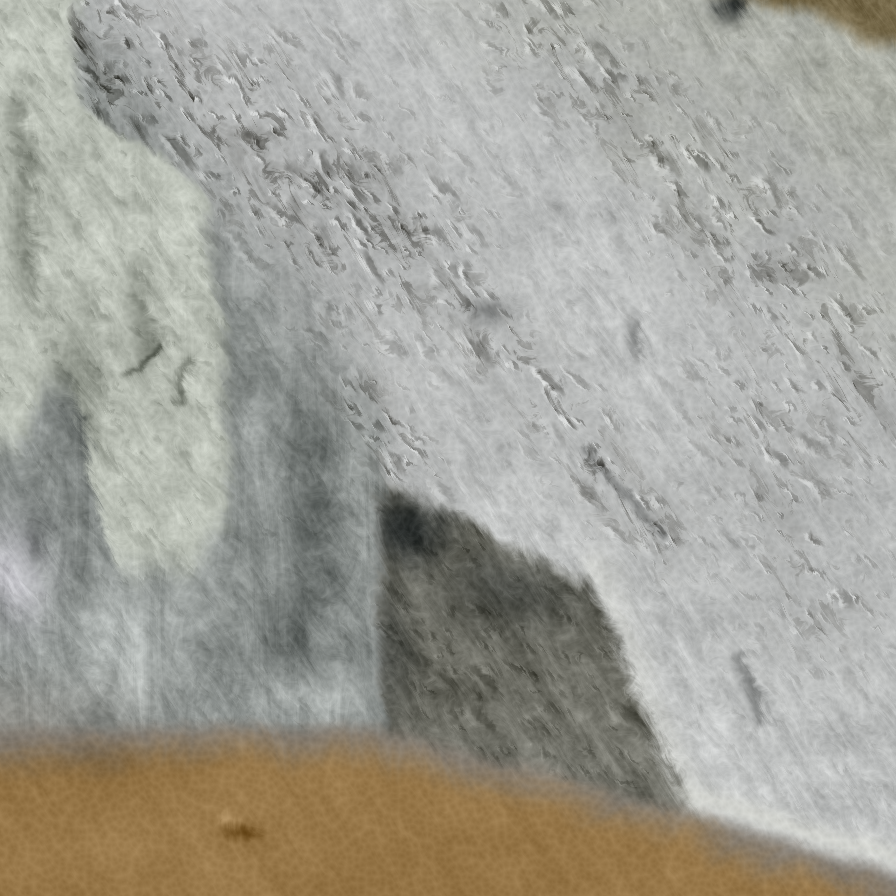
A WebGL 1 fragment shader for this texture:

```glsl
precision highp float;
uniform vec2 u_resolution;

#define ROCK vec3(0.74, 0.748, 0.745)
#define MOSS vec3(0.675, 0.685, 0.65)
#define ICE vec3(0.735, 0.755, 0.715)
#define SLATE vec3(0.55, 0.57, 0.56)
#define CAVE vec3(0.43, 0.43, 0.395)
#define SHADOW vec3(0.16, 0.175, 0.17)
#define EARTH vec3(0.585, 0.46, 0.28)
#define SILT vec3(0.52, 0.49, 0.45)
#define RIM vec3(0.84, 0.845, 0.82)
#define ROUGH 0.075
#define GRIT 0.06
#define GRAIN 0.06

vec2 hash2(vec2 c) {
  vec3 q = fract(c.xyx * vec3(0.1031, 0.103, 0.0973));
  q += dot(q, q.yzx + 33.33);
  return fract((q.xx + q.yz) * q.zy);
}

// Layered, warped sines in about -1..1
float waves(vec2 p) {
  float sum = 0.0, amp = 0.55;
  for (int i = 0; i < 6; i++) {
    p = mat2(0.8, 0.6, -0.6, 0.8) * p * 1.75 + vec2(3.1, 1.7);
    p += 0.6 * sin(p.yx * 1.3);
    sum += amp * sin(p.x) * cos(p.y);
    amp *= 0.7;
  }
  return sum;
}

// Cellular chips: x is shade, y is the lit side, z is fine speckle
vec3 chips(vec2 p) {
  vec2 id = floor(p);
  vec3 res = vec3(0.0, 0.0, 1.0);
  for (int j = -1; j <= 1; j++)
    for (int i = -1; i <= 1; i++) {
      vec2 c = id + vec2(float(i), float(j));
      vec2 h = hash2(c), q = p - c - h;
      res.z = min(res.z, length(q));
      q.x += q.y * h.y;
      float s = mix(0.1, 0.28, h.x);
      float dark = 1.0 - smoothstep(0.3, 1.0, length(q / vec2(s, s * 2.0)));
      float lit = 1.0 - smoothstep(0.3, 1.0, length((q + vec2(s, -0.08)) / vec2(s * 0.7, s * 1.8)));
      res.xy = max(res.xy, vec2(dark, lit) * smoothstep(0.1, 0.8, h.y));
    }
  return res;
}

// Soft spot: centre in xy, radii in zw
float spot(vec2 p, vec4 s) {
  vec2 d = (p - s.xy) / s.zw;
  return exp(-dot(d, d));
}

// Soft stroke from ends.xy to ends.zw
float band(vec2 p, vec4 ends, float width) {
  vec2 ab = ends.zw - ends.xy, d = p - ends.xy;
  d = (d - ab * clamp(dot(d, ab) / dot(ab, ab), 0.0, 1.0)) / width;
  return exp(-dot(d, d));
}

float below(float v, float edge, float soft) {
  return 1.0 - smoothstep(edge - soft, edge + soft, v);
}

void main() {
  vec2 p = gl_FragCoord.xy / u_resolution;
  vec2 slant = vec2(p.x + 0.55 * p.y, p.y);
  float broad = waves(p * 5.0);
  float fine = waves(slant * vec2(24.0, 13.0));
  float grit = waves(slant * vec2(65.0, 36.0) + 2.0);
  float streak = waves(p * vec2(30.0, 7.0) + 4.0);
  vec2 w = p + 0.009 * vec2(fine, broad) + 0.005 * vec2(grit, streak);
  vec3 big = chips(w * 24.0), small = chips(w * 47.0 + 7.0);
  vec2 chip = max(big.xy, 0.85 * small.xy);

  // Pale slope, greener towards the upper right
  vec3 col = mix(ROCK, MOSS, smoothstep(1.3, 1.7, p.x * 0.8 + p.y + 0.1 * broad));
  col += ROUGH * (0.4 * broad + 0.5 * fine);

  // Grey columns on the left
  float columns = below(w.y, 0.76 - 1.3 * (w.x - 0.25), 0.12) * below(w.x, 0.428, 0.015);
  vec3 slate = SLATE + ROUGH * (1.1 * streak + 0.5 * fine);
  slate += 0.14 * (spot(w, vec4(0.34, 0.225, 0.07, 0.03)) + spot(w, vec4(0.14, 0.27, 0.05, 0.07)));
  slate += vec3(0.2, 0.18, 0.21) * spot(w, vec4(0.01, 0.36, 0.04, 0.06));
  slate -= 0.14 * (spot(w, vec4(0.35, 0.42, 0.04, 0.13)) + spot(w, vec4(0.32, 0.28, 0.03, 0.04)));
  col = mix(col, slate, columns);

  // Craggy belts
  float crag = band(w, vec4(0.1, 0.97, 0.28, 0.83), 0.08);
  crag = max(crag, band(w, vec4(0.28, 0.86, 0.44, 0.72), 0.1));
  crag = max(crag, 0.75 * band(w, vec4(0.6, 0.97, 0.8, 0.78), 0.07));
  crag = max(crag, 0.85 * band(w, vec4(0.8, 0.78, 0.98, 0.55), 0.08));
  crag = max(crag, 0.8 * band(w, vec4(0.52, 0.67, 0.74, 0.41), 0.045));
  crag = max(crag, 0.9 * band(w, vec4(0.41, 0.56, 0.46, 0.47), 0.035));
  crag = max(crag, 0.6 * band(w, vec4(0.84, 0.56, 0.92, 0.33), 0.07));
  float worn = smoothstep(-0.35, 0.75, fine + 0.6 * grit);
  float cut = smoothstep(0.25, 0.75, grit + 0.35 * fine);
  col -= vec3(0.98, 1.0, 1.03) * (crag * (0.15 * worn + 0.19 * cut) + 0.21 * chip.x * (0.2 + crag));
  col += 0.13 * chip.y * (0.2 + crag);
  col -= 0.24 * (spot(w, vec4(0.545, 0.655, 0.02, 0.014)) + spot(w, vec4(0.71, 0.63, 0.009, 0.025)));
  col -= 0.2 * (band(w, vec4(0.83, 0.26, 0.845, 0.2), 0.009) + band(w, vec4(0.65, 0.5, 0.74, 0.41), 0.006));

  // Ice curtain with a rounded tongue
  float side = 0.085 + 0.15 * below(w.y, 0.835, 0.065) + 0.02 * below(w.y, 0.63, 0.13);
  float foot = 0.37 + 0.2 * below(w.x, 0.105, 0.035) - 0.06 * below(w.x, 0.035, 0.02) + 1.2 * max(w.x - 0.21, 0.0);
  float ice = below(w.x, side, 0.012) * smoothstep(-0.03, 0.03, w.y - foot);
  vec3 iceCol = ICE + ROUGH * (0.5 * streak + 0.3 * fine) - 0.08 * chip.x;
  iceCol -= 0.2 * spot(w, vec4(0.16, 0.64, 0.018, 0.06));
  iceCol -= 0.23 * (band(w, vec4(0.2, 0.55, 0.215, 0.6), 0.007) + band(w, vec4(0.145, 0.585, 0.175, 0.61), 0.005));
  iceCol -= 0.16 * band(w, vec4(0.02, 0.88, 0.035, 0.68), 0.015);
  col = mix(col, iceCol, ice);
  col -= 0.16 * (spot(w, vec4(0.085, 0.57, 0.035, 0.08)) + spot(w, vec4(0.04, 0.4, 0.013, 0.03)));

  // Hollow under the slope, with a bright lip on its right
  col = mix(col, RIM, 0.5 * band(w, vec4(0.665, 0.37, 0.775, 0.1), 0.018));
  float roof = w.y - 0.455 + 0.45 * (w.x - 0.43);
  float wall = w.x - 0.645 - 0.45 * (0.37 - w.y);
  float hollow = below(max(roof, wall), 0.0, 0.014) * smoothstep(0.415, 0.435, w.x);
  vec3 caveCol = CAVE + ROUGH * (fine + 0.4 * broad) - 0.1 * chip.x + 0.06 * chip.y;
  float gloom = max(spot(w, vec4(0.43, 0.27, 0.03, 0.08)), spot(w, vec4(0.57, 0.34, 0.07, 0.04)));
  caveCol = mix(caveCol, SHADOW, max(0.45 * gloom, spot(w, vec4(0.455, 0.405, 0.045, 0.04))));
  col = mix(col, caveCol, hollow);

  // Brown bank in the upper right corner
  float bank = smoothstep(-0.015, 0.015, w.y - 1.0 + 0.3 * (w.x - 0.83));
  col = mix(col, vec3(0.45, 0.4, 0.28) + ROUGH * fine, bank);
  col = mix(col, SHADOW, spot(w, vec4(0.817, 0.993, 0.017, 0.016)));
  col += GRIT * grit;

  // Ochre ground
  float depth = 0.19 - 0.285 * max(p.x - 0.42, 0.0) + 0.006 * broad + 0.004 * fine - p.y;
  float lip = (depth + 0.018) / 0.014;
  col = mix(col, RIM, 0.75 * smoothstep(0.72, 0.79, p.x) * exp(-lip * lip));
  col = mix(col, SILT, 0.5 * below(-depth, 0.04, 0.05) * below(p.x, 0.1, 0.15));
  vec3 earth = mix(SILT, EARTH, smoothstep(0.0, 0.06, depth + 0.012 * broad));
  earth += ROUGH * (0.25 * broad + 0.3 * fine + 0.25 * grit) - 0.06 * spot(p, vec4(0.11, 0.15, 0.08, 0.02));
  earth += 0.1 * spot(w, vec4(0.255, 0.09, 0.01, 0.008)) - 0.18 * spot(w, vec4(0.267, 0.077, 0.016, 0.009));
  col = mix(col, earth, smoothstep(-0.012, 0.014, depth));

  col += GRAIN * (chips(p * 130.0).z - 0.42);
  gl_FragColor = vec4(clamp(col, 0.0, 1.0), 1.0);
}
```
